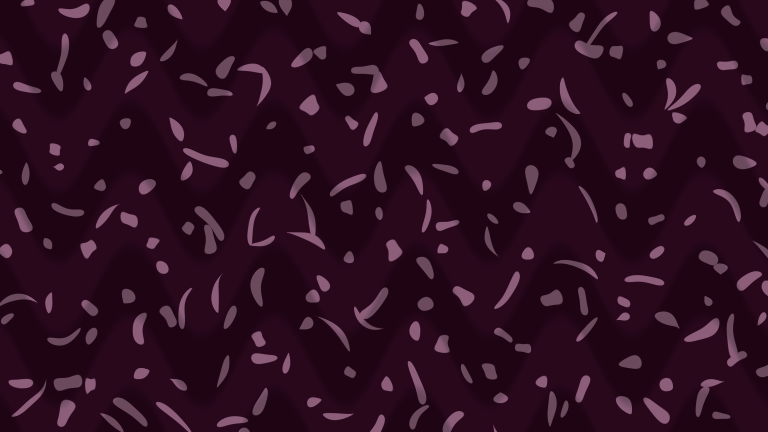
This pattern is drawn by a Shadertoy shader. Its source:

```glsl
const float TAU = 6.2831853;

const vec3 GROUND_DARK = vec3(0.12, 0.02, 0.08);
const vec3 GROUND_LIGHT = vec3(0.16, 0.03, 0.11);
const vec3 FLECK_DARK = vec3(0.42, 0.29, 0.37);
const vec3 FLECK_LIGHT = vec3(0.55, 0.37, 0.48);

// Four random values per cell
vec4 hash4(vec2 cell, float seed) {
    vec4 q = fract(vec4(cell.xyx, cell.y + seed) * vec4(0.1031, 0.1030, 0.0973, 0.1099) + seed * 0.137);
    q += dot(q, q.wzxy + 33.33);
    return fract((q.xxyz + q.yzzw) * q.zywx);
}

mat2 rotation(float angle) {
    float c = cos(angle), s = sin(angle);
    return mat2(c, -s, s, c);
}

// Layered sines that make outlines uneven
vec2 wobble(vec2 p, float amount) {
    vec2 slow = sin(p.yx * 37.0 + vec2(0.4, 2.1));
    vec2 fast = sin(p.yx * 71.0 + p * 23.0 + vec2(1.7, 4.2));
    return p + amount * (slow + 0.5 * fast);
}

// Soft wavy stripes: 0 in dark bands, 1 in light ones
float waveBand(vec2 p, float period, float height, vec2 origin, float softness) {
    float crest = height * cos(TAU * (p.x - origin.x) / period);
    float stripe = cos(TAU * (p.y - crest - origin.y) / period);
    return smoothstep(-softness, softness, stripe);
}

// Bent ellipse with a variable waist: lens, drop or dumbbell
float fleckDistance(vec2 p, vec2 halfSize, float bend, float taper, float flare) {
    float t = clamp(p.x / halfSize.x, -1.2, 1.2);
    p.y += bend * halfSize.x * (t * t - 0.4);
    float width = halfSize.y * max(1.0 + taper * t + flare * t * t, 0.25);
    vec2 radii = vec2(halfSize.x, width);
    float k = length(p / radii);
    float slope = length(p / (radii * radii));
    return k * (k - 1.0) / max(slope, 0.001);
}

// Nearest fleck among the jittered cells around p
float scatteredFlecks(vec2 p, float cellSize) {
    vec2 base = floor(p / cellSize);
    float nearest = 1.0;
    for (int y = -1; y <= 1; y++) {
        for (int x = -1; x <= 1; x++) {
            vec2 cell = base + vec2(x, y);
            vec4 place = hash4(cell, 3.0);
            vec4 form = hash4(cell, 11.0);
            vec2 center = (cell + 0.1 + 0.8 * place.xy) * cellSize;
            vec2 local = rotation(TAU * place.z) * (p - center);

            // Long flecks bend and thin at the waist, short ones stay oval
            float stretch = pow(place.w, 1.5);
            vec2 halfSize = vec2(mix(0.012, 0.056, stretch), mix(0.007, 0.016, form.x));
            halfSize.y *= mix(1.0, 0.7, stretch);
            float bend = (form.y - 0.5) * 1.1 * stretch;
            float taper = (form.z - 0.5) * 1.2;
            float flare = mix(-0.5, 1.2, form.w);
            nearest = min(nearest, fleckDistance(local, halfSize, bend, taper, flare));
        }
    }
    return nearest;
}

void mainImage(out vec4 fragColor, in vec2 fragCoord) {
    vec2 p = fragCoord / iResolution.y;
    float pixel = 1.0 / iResolution.y;

    float band = waveBand(p, 0.332, 0.104, vec2(0.302, 0.745), 0.32);
    float edge = scatteredFlecks(wobble(p, 0.003), 0.092);
    float fleck = 1.0 - smoothstep(-0.7 * pixel, 0.7 * pixel, edge);

    // The same bands tint ground and flecks
    vec3 ground = mix(GROUND_DARK, GROUND_LIGHT, band);
    vec3 tint = mix(FLECK_DARK, FLECK_LIGHT, band);
    fragColor = vec4(mix(ground, tint, fleck), 1.0);
}
```
